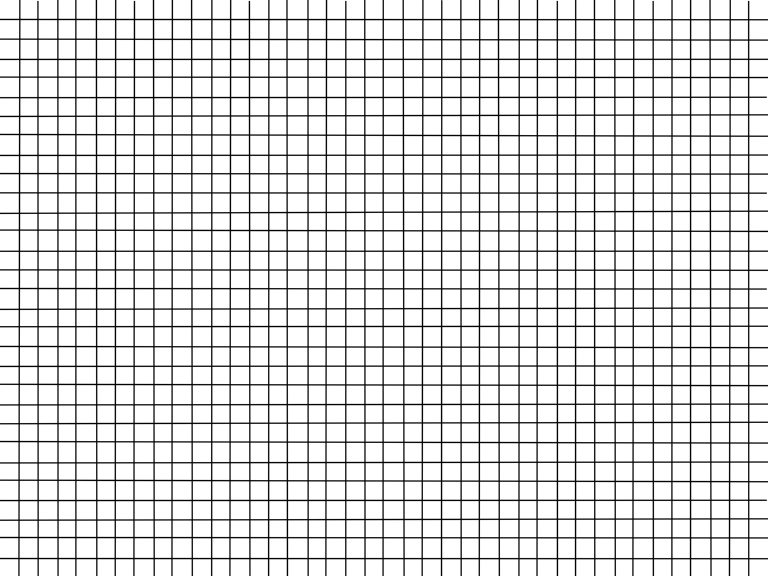
Reproduce this pattern procedurally as a Shadertoy shader.

```glsl
// Hand-ruled square grid: thin black lines on white, each slightly shifted and tilted.

const vec2 GRID_CELLS = vec2(40.0, 30.0);
const vec3 PAPER_COLOR = vec3(1.0);
const vec3 INK_COLOR = vec3(0.01);
const float LINE_WIDTH = 0.068;  // in cells
const float FILTER_SIZE = 1.12;  // in pixels

// Layered sines: irregular value per line, roughly -1 to 1
float lineWobble(float index, float seed) {
    return 0.5 * sin(index * 2.37 + seed)
         + 0.3 * sin(index * 5.13 + seed * 1.7)
         + 0.2 * sin(index * 9.71 + seed * 2.9);
}

// Share of a box filter covered by a band centred on zero
float bandCoverage(float offset, float width, float filterSize) {
    float halfWidth = 0.5 * width;
    float halfFilter = 0.5 * filterSize;
    float overlap = min(offset + halfFilter, halfWidth) - max(offset - halfFilter, -halfWidth);
    return clamp(overlap / filterSize, 0.0, 1.0);
}

// Ink of one family of parallel lines; across is in cells, along runs 0 to 1
float ruledLines(float across, float along, float cells, float pixel,
                 float shift, float tilt, float seed) {
    float index = round(across);
    float inside = step(0.5, index) * step(index, cells - 0.5);

    // Placement and slope differ from line to line
    float center = index + shift + 0.055 * lineWobble(index, seed);
    center += tilt * lineWobble(index, seed + 4.0) * (along - 0.5);
    float ink = bandCoverage(across - center, LINE_WIDTH, pixel * FILTER_SIZE);

    // A few lines stop just short of the far edge
    float endGap = 0.0025 * smoothstep(0.45, 0.6, lineWobble(index, seed + 8.0));
    float reach = 1.0 - smoothstep(-0.001, 0.001, along - 1.001 + endGap);
    return ink * inside * reach;
}

void mainImage(out vec4 fragColor, in vec2 fragCoord) {
    vec2 uv = fragCoord / iResolution.xy;
    vec2 cell = uv * GRID_CELLS;
    vec2 pixel = GRID_CELLS / iResolution.xy;

    float columns = ruledLines(cell.x, uv.y, GRID_CELLS.x, pixel.x, 0.0, 0.06, 1.3);
    float rows = ruledLines(cell.y, uv.x, GRID_CELLS.y, pixel.y, -0.055, 0.13, 2.6);

    // Crossings stay no darker than the ink itself
    float ink = 1.0 - (1.0 - columns) * (1.0 - rows);
    fragColor = vec4(mix(PAPER_COLOR, INK_COLOR, ink), 1.0);
}
```
